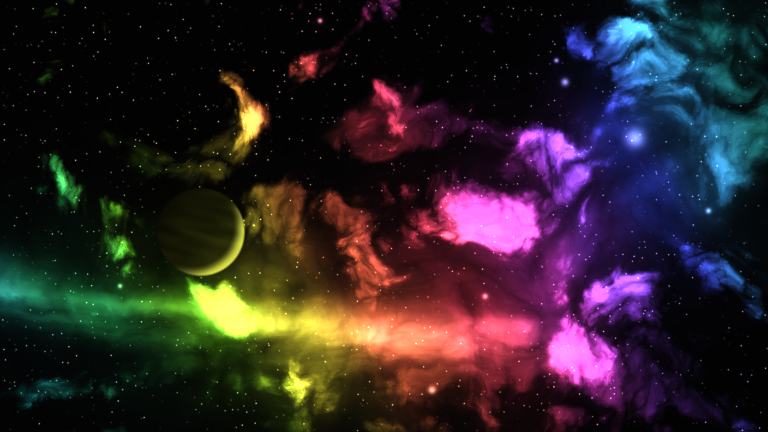
Write a WebGL 2 fragment shader that draws this background.

```glsl
#version 300 es
precision highp float;
// Rainbow nebula: a glowing horizon band, puffy lit clouds and a crescent planet.
// Elliptic masks are eroded by billowed gradient noise, and a slanted colour ramp
// tints all light; hashed grids scatter the stars.
uniform vec2 u_resolution;
out vec4 outColor;

#define CLOUD_SCALE 5.0
#define CLOUD_GAIN 1.05
#define CLOUD_WARP 0.2
#define HAZE_GAIN 1.4
#define BAND_WIDTH 0.055
#define HUE_SLANT 0.5
#define STAR_RADIUS 0.0019
#define PLANET_POS vec2(0.465, 0.463)
#define PLANET_RADIUS 0.101
#define PLANET_LIGHT vec2(0.78, -0.62)

// Colour stops: red, green, blue, position along the slanted axis.
const vec4 RAMP[11] = vec4[](
  vec4(.08, .60, .58, .0), vec4(.12, .72, .34, .25), vec4(.42, .85, .08, .48),
  vec4(.93, .88, .16, .69), vec4(1., .38, .22, .92), vec4(.97, .22, .34, 1.12),
  vec4(.86, .20, .76, 1.32), vec4(.54, .20, .90, 1.5), vec4(.20, .26, .95, 1.68),
  vec4(.16, .56, .85, 1.84), vec4(.08, .50, .50, 2.));

// Masks: centre and radii, each with its own strength.
const vec4 CLOUDS[12] = vec4[](
  vec4(.42, .62, .13, .06), vec4(.65, .50, .09, .08), vec4(.88, .41, .09, .13),
  vec4(.80, .52, .10, .06), vec4(.95, .70, .20, .05), vec4(1.10, .54, .20, .09),
  vec4(1.27, .62, .15, .10), vec4(1.51, .86, .10, .22), vec4(1.66, .76, .13, .22),
  vec4(1.67, .37, .15, .10), vec4(1.40, .22, .18, .10), vec4(1.48, .08, .22, .12));
const float CLOUD_POWER[12] = float[](
  .26, .4, .72, .5, .28, 1., .85, .85, .5, .75, .85, .42);
const vec4 HAZES[7] = vec4[](
  vec4(1.48, .60, .19, .17), vec4(1.25, .44, .27, .18), vec4(.70, .36, .20, .10),
  vec4(1.0, .35, .22, .11), vec4(.18, .36, .32, .10), vec4(.80, .11, .36, .10),
  vec4(1.62, .82, .16, .22));
const float HAZE_POWER[7] = float[](.8, .42, .28, .34, .16, .2, .32);

// Large stars: position and size.
const vec3 BEACONS[8] = vec3[](
  vec3(1.47, .68, .020), vec3(1.308, .81, .008), vec3(1.288, .86, .005),
  vec3(.741, .952, .005), vec3(1.123, .314, .006), vec3(1.0, .097, .008),
  vec3(.278, .338, .005), vec3(1.64, .512, .006));

vec2 hash2(vec2 p) {
  return fract(sin(vec2(dot(p, vec2(127.1, 311.7)), dot(p, vec2(269.5, 183.3)))) * 43758.5);
}

float gradientNoise(vec2 p) {
  vec2 i = floor(p), f = fract(p), u = f * f * f * (f * (f * 6. - 15.) + 10.);
  vec2 e = vec2(0, 1);
  float a = dot(hash2(i) * 2. - 1., f);
  float b = dot(hash2(i + e.yx) * 2. - 1., f - e.yx);
  float c = dot(hash2(i + e.xy) * 2. - 1., f - e.xy);
  float d = dot(hash2(i + e.yy) * 2. - 1., f - e.yy);
  return mix(mix(a, b, u.x), mix(c, d, u.x), u.y);
}

// x: plain fractal sum around 0, y: billowed sum around 0.37
vec2 fractal(vec2 p) {
  vec2 sum = vec2(0);
  float amp = .5;
  for (int i = 0; i < 6; i++) {
    float n = gradientNoise(p);
    sum += amp * vec2(n, 2.4 * abs(n));
    p = mat2(1.6, 1.2, -1.2, 1.6) * p + 7.3;
    amp *= .5;
  }
  return sum;
}

vec3 rampColor(float h) {
  vec3 c = RAMP[0].rgb;
  for (int i = 1; i < 11; i++)
    c = mix(c, RAMP[i].rgb, smoothstep(RAMP[i - 1].w, RAMP[i].w, h));
  return c;
}

float ellipseGlow(vec2 p, vec4 shape) {
  vec2 d = (p - shape.xy) / shape.zw;
  return exp(-dot(d, d));
}

float starField(vec2 p) {
  float sum = 0.;
  for (int k = 0; k < 2; k++) {
    float scale = 38. + 34. * float(k);
    vec2 g = p * scale + 19. * float(k), id = floor(g);
    vec2 spot = .2 + .6 * hash2(id);
    float d = length(fract(g) - spot) / (scale * STAR_RADIUS);
    sum += pow(hash2(id + 57.).x, 18.) * exp(-d * d);
  }
  return sum;
}

void main() {
  vec2 p = gl_FragCoord.xy / u_resolution.y;
  vec2 warp = vec2(fractal(p * 3.).x, fractal(p * 3. + 31.).x);
  vec2 q = p + CLOUD_WARP * warp;
  vec3 tint = rampColor(p.x + HUE_SLANT * (p.y - .22) + .12 * warp.x);

  // Puffy clouds, lit from the upper right
  float puff = fractal(q * CLOUD_SCALE).y;
  float relief = puff - fractal((q + vec2(.014, .018)) * CLOUD_SCALE).y;
  float shade = clamp(.62 + 1.5 * (puff - .37) + 2.2 * relief, .1, 1.4);
  float cloud = 0.;
  for (int i = 0; i < 12; i++) {
    float cover = ellipseGlow(q, CLOUDS[i]) + 1.3 * (puff - .37);
    cloud = max(cloud, CLOUD_POWER[i] * smoothstep(.24, .8, cover));
  }
  float light = CLOUD_GAIN * cloud * shade;

  // Soft haze with slanted rays
  vec2 ray = vec2(dot(p, vec2(-.6, .8)) * 9., dot(p, vec2(.8, .6)) * 1.3);
  float rays = clamp(.75 + gradientNoise(ray) + .6 * warp.y, .1, 1.4);
  for (int i = 0; i < 7; i++)
    light += HAZE_GAIN * HAZE_POWER[i] * ellipseGlow(q, HAZES[i]) * rays * (.3 + .8 * puff);

  // Horizon band and its halo
  float streak = fractal(vec2(p.x * 2.5, p.y * 10.) + warp).x;
  float rise = p.y - .215 - .12 * exp(-2.2 * p.x) + .10 * streak + .06 * warp.y;
  float along = (p.x - .85) / .45;
  float power = (.52 + .5 * exp(-along * along)) * (1. - smoothstep(1.15, 1.5, p.x));
  float band = power * exp(-pow(rise / BAND_WIDTH, 2.)) * (.62 + .8 * puff + 1.1 * streak);
  light += band + .2 * power * exp(-abs(rise) * 10.) * (.5 + 1.4 * puff);

  // Dim streaked clouds along the bottom
  float floorMask = exp(-pow((p.y - .06) / .07, 2.)) * (1. - smoothstep(1.2, 1.6, p.x));
  light += .5 * floorMask * smoothstep(-.04, .25, streak + .6 * (puff - .37)) * shade;

  vec3 color = tint * light + vec3(.13, .13, .1) * band * band;
  color += .1 * min(light * light * light, 2.) + vec3(.010, .008, .011);
  color += starField(p) * mix(vec3(.8), tint + .25, .45);

  // Planet: dim banded disc with a bright crescent
  vec2 s = (p - PLANET_POS) / PLANET_RADIUS;
  float radius = length(s), edge = 1.5 / (u_resolution.y * PLANET_RADIUS);
  float facing = dot(s, PLANET_LIGHT);
  float crescent = smoothstep(.88, 1.16, length(s + .2 * PLANET_LIGHT));
  float stripes = .85 + .5 * gradientNoise(vec2(s.x * 1.2, s.y * 5. + s.x));
  vec3 disc = vec3(.17, .18, .035) * stripes * (.7 + .4 * facing);
  disc += vec3(.68, .70, .24) * crescent * smoothstep(-.1, .8, facing);
  color = mix(color, disc, 1. - smoothstep(1. - edge, 1. + edge, radius));

  // Large glowing stars
  for (int i = 0; i < 8; i++) {
    float d = length(p - BEACONS[i].xy) / BEACONS[i].z;
    color += (tint * .5 + .45) * exp(-d * d) + tint * .22 * exp(-d * .9);
  }
  outColor = vec4(clamp(color, 0., 1.), 1);
}
```
